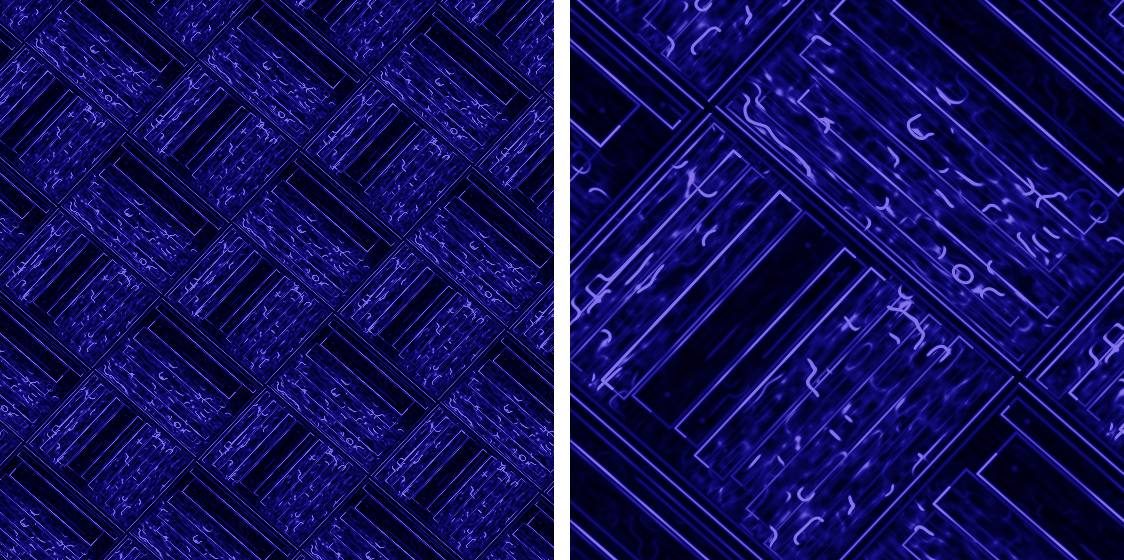
Left: the whole. Right: its middle third, enlarged.
Reproduce this pattern procedurally as a Shadertoy shader.

```glsl
// Slanted basket weave of wooden slats, drawn as glowing blue edges on black.
// A skewed lattice alternates two tiles; each tile loops over its slats as box
// outlines, then adds noise contours for the grain. All repeats are identical.

// Slat borders across each kind of tile, as fractions of the tile.
const float RISING[11] = float[11](.03, .11, .17, .26, .34, .47, .55, .65, .73, .82, .92);
const float FALLING[8] = float[8](.03, .10, .20, .32, .49, .66, .86, .95);

float hash(vec2 p) {
    vec3 q = fract(vec3(p.xyx) * .1031);
    q += dot(q, q.yzx + 33.33);
    return fract((q.x + q.y) * q.z);
}

float noise(vec2 p) {
    vec2 i = floor(p), f = fract(p);
    f = f * f * (3. - 2. * f);
    return mix(mix(hash(i), hash(i + vec2(1, 0)), f.x),
               mix(hash(i + vec2(0, 1)), hash(i + vec2(1, 1)), f.x), f.y);
}

// Thin bright core with a faint halo.
float glowLine(float d) {
    float w = max(.00125, .6 / iResolution.y);
    return exp(-d * d / (w * w)) + .2 * exp(-abs(d) / .003);
}

float boxDistance(vec2 p, vec2 halfSize) {
    vec2 d = abs(p) - halfSize;
    return length(max(d, 0.)) + min(max(d.x, d.y), 0.);
}

// Level line of a noise field, kept at an even width by its slope.
float contour(vec2 p, vec2 scale) {
    float e = .0004;
    float n = noise(p * scale);
    vec2 slope = vec2(noise((p + vec2(e, 0)) * scale), noise((p + vec2(0, e)) * scale)) - n;
    return glowLine((n - .5) / (length(slope) / e + 12.));
}

// Streaks and speckle along the slat, with scattered curled knots.
float woodGrain(vec2 p) {
    float streak = 1. - abs(2. * noise(p * vec2(45, 270)) - 1.);
    float speckle = noise(p * vec2(210, 270) + 7.);
    float cloud = noise(p * vec2(50, 80) + 31.);
    float grain = .07 + .3 * streak * streak * streak + .42 * speckle * speckle;
    float veins = .42 * contour(p + 3., vec2(55, 150)) * noise(p * vec2(90, 130));
    float knots = contour(p + 11., vec2(90, 125)) * smoothstep(.52, .72, cloud);
    return max(grain * (.75 + .5 * cloud) + veins, .95 * knots);
}

// Outlines of all slats in one tile; f.x runs along the slats, f.y across.
float slats(vec2 f, vec2 size, bool rising) {
    // Continuous border; neighbours together form a double line.
    vec2 rim = .5 * size - abs(f - .5) * size - .003;
    float light = max(.85 * glowLine(rim.y) * step(-.001, rim.x),
                      .5 * glowLine(rim.x) * step(-.001, rim.y));
    int count = rising ? 10 : 7;
    for (int i = 0; i < count; i++) {
        float lo = rising ? RISING[i] : FALLING[i];
        float hi = rising ? RISING[i + 1] : FALLING[i + 1];
        vec2 key = vec2(float(i), rising ? 3. : 17.);

        // Staggered ends; the outermost slats run nearly full length.
        bool outer = i == 0 || i == count - 1;
        float start = outer ? .03 : .04 + .11 * hash(key);
        float end = outer ? .97 : .96 - (rising ? .02 : .09) * hash(key + 9.);
        vec2 centre = .5 * vec2(start + end, lo + hi);
        vec2 halfSize = .5 * vec2(end - start, hi - lo) * size - vec2(0, .0012);
        vec2 p = (f - centre) * size;

        float side = p.y < 0. ? 1. : .65;
        float strength = .75 + .35 * hash(key + 21.);
        float wear = .8 + .3 * noise(vec2(f.x * 14., float(i) * 5.));
        light = max(light, strength * side * wear * glowLine(boxDistance(p, halfSize)));

        // Nail heads near both ends.
        vec2 nail = vec2(abs(p.x) - halfSize.x + .014, p.y);
        light = max(light, .5 * (1. - smoothstep(.0008, .003, length(nail))));

        // Broken crack parallel to the slat.
        float crack = p.y - halfSize.y * (hash(key + 5.) - .5);
        float span = smoothstep(.35, .55, noise(vec2(f.x * 7. + float(i) * 8., key.y)));
        float inside = step(abs(p.x), halfSize.x);
        light = max(light, .5 * span * inside * glowLine(crack));
    }
    return light;
}

// Deep blue first, then lavender in the highlights.
vec3 palette(float t) {
    float blue = .05 + .7 * min(t, 1.);
    vec3 glow = vec3(.29 * blue * blue, .2 * blue * blue, blue);
    return glow + vec3(.36, .34, .16) * smoothstep(.65, 1.15, t);
}

void mainImage(out vec4 fragColor, in vec2 fragCoord) {
    // Lattice axes in canvas heights, measured from the top left.
    vec2 p = fragCoord / iResolution.y;
    p.y = 1. - p.y;
    vec2 fallAxis = vec2(.1847, .1605), riseAxis = vec2(.1235, -.1312);
    vec2 uv = inverse(mat2(fallAxis, riseAxis)) * (p - vec2(.3516, .1055));

    // Alternate cells turn their slats to the other axis.
    vec2 cell = floor(uv), f = fract(uv);
    bool rising = mod(cell.x + cell.y, 2.) > .5;
    vec2 size = vec2(length(fallAxis), length(riseAxis));
    if (rising) {
        f = f.yx;
        size = size.yx;
    }

    // Rough wood, except for a smooth dark band in each tile.
    float rough = rising ? smoothstep(.06, .18, abs(f.y - .44))
                         : 1. - smoothstep(.5, .68, f.y);
    vec2 margin = smoothstep(vec2(.01), vec2(.05), min(f, 1. - f));
    rough = mix(.25, 1., rough) * mix(.3, 1., margin.x * margin.y);

    vec2 grainPoint = f * size + (rising ? 2. : 5.);
    float light = max(slats(f, size, rising), 1.15 * rough * woodGrain(grainPoint));
    fragColor = vec4(palette(light), 1);
}
```
